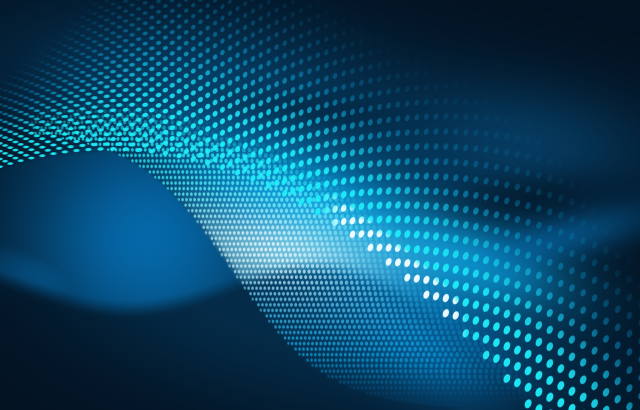
Write a Shadertoy shader that draws this background.

```glsl
const vec3 NIGHT = vec3(0.01, 0.07, 0.13);
const vec3 DEEP  = vec3(0.02, 0.24, 0.39);
const vec3 BLUE  = vec3(0.02, 0.42, 0.68);
const vec3 AZURE = vec3(0.03, 0.62, 0.86);
const vec3 CYAN  = vec3(0.12, 0.93, 0.98);
const vec3 PALE  = vec3(0.62, 0.89, 0.95);
const vec3 WHITE = vec3(0.96, 1.0, 1.0);

const float COARSE_STEP = 0.019;    // row spacing at the left side
const float COARSE_GROWTH = 0.0165; // spacing gained per unit of x
const float COLUMN_RATIO = 0.65;    // column spacing over row spacing
const float FINE_STEP = 0.0095;     // column spacing at the curved edge
const float FINE_GROWTH = 0.012;    // spacing gained away from the edge
const float FINE_ROW = 0.0135;

// Lower rim of the coarse sheet
float rimHeight(float x) {
    float d = x - 0.27;
    return 0.637 - 0.6 * d * d;
}

// Left edge of the fine sheet, an S-shaped fall
float fallEdge(float y) {
    float t = clamp(y / 0.68, 0.01, 0.985);
    return 0.567 - 0.117 * log(t / (1.0 - t));
}

// Rolling lower border of the glow
float floorHeight(float x) {
    float tail = max(x - 0.79, 0.0);
    return 0.295 - 0.052 * cos((x - 0.31) * 6.545) - 0.9 * tail * tail;
}

float glow(vec2 p, vec2 centre, vec2 radii, float angle) {
    float c = cos(angle), s = sin(angle);
    vec2 d = p - centre;
    vec2 q = vec2(c * d.x + s * d.y, c * d.y - s * d.x) / radii;
    return exp(-dot(q, q));
}

float ellipseDot(vec2 d, vec2 radii, float pixel) {
    float dist = (length(d / radii) - 1.0) * min(radii.x, radii.y);
    return 1.0 - smoothstep(-0.7 * pixel, 0.7 * pixel, dist);
}

// Staggered columns standing on the rim, growing to the right
float coarseDots(vec2 p, float pixel) {
    float rate = COARSE_GROWTH * COLUMN_RATIO;
    float scale = COARSE_STEP / COARSE_GROWTH;
    float column = round(log(1.0 + p.x / scale) / rate);
    float cover = 0.0;
    for (int k = -1; k <= 1; k++) {
        float i = column + float(k);
        float x = scale * (exp(rate * i) - 1.0);
        float gap = COARSE_STEP + COARSE_GROWTH * x;
        float rim = rimHeight(x);
        float offset = 0.5 * mod(i, 2.0);
        float row = max(0.0, round((p.y - rim) / gap - offset));
        vec2 centre = vec2(x, rim + (row + offset) * gap);
        vec2 radii = gap * mix(vec2(0.34, 0.16), vec2(0.2, 0.27), smoothstep(0.1, 0.65, x));
        radii *= mix(1.0, 0.75, smoothstep(0.05, 0.5, centre.y - rim));
        vec2 d = p - centre;
        d.x -= 0.2 * d.y;
        cover = max(cover, ellipseDot(d, radii, pixel));
    }
    return cover;
}

// Staggered rows starting at the curved edge
float fineDots(vec2 p, float pixel) {
    float scale = FINE_STEP / FINE_GROWTH;
    float nearest = round(p.y / FINE_ROW);
    float cover = 0.0;
    for (int k = -1; k <= 1; k++) {
        float row = nearest + float(k);
        float y = row * FINE_ROW;
        float edge = fallEdge(y);
        float offset = 0.5 * mod(row, 2.0);
        float column = log(1.0 + max(p.x - edge, 0.0) / scale) / FINE_GROWTH;
        column = max(0.0, round(column - offset)) + offset;
        float away = scale * (exp(FINE_GROWTH * column) - 1.0);
        float radius = 0.34 * (FINE_STEP + FINE_GROWTH * away);
        vec2 d = p - vec2(edge + away, y);
        cover = max(cover, ellipseDot(d, radius * vec2(0.95, 1.2), pixel));
    }
    return cover;
}

vec3 background(vec2 p) {
    float aboveRim = smoothstep(-0.015, 0.015, p.y - rimHeight(p.x));
    float inFall = smoothstep(-0.01, 0.02, p.x - fallEdge(p.y));
    float sheet = max(aboveRim, inFall);
    float aboveFloor = smoothstep(-0.025, 0.03, p.y - floorHeight(p.x));

    vec3 c = mix(NIGHT, DEEP, 0.55 * glow(p, vec2(0.7, 0.2), vec2(0.55, 0.22), -0.3));
    // Upper haze and its shadows
    c = mix(c, DEEP, 0.85 * glow(p, vec2(0.52, 0.78), vec2(0.5, 0.19), -0.12));
    c = mix(c, DEEP, 0.9 * glow(p, vec2(1.27, 0.65), vec2(0.34, 0.15), -0.1));
    c = mix(c, NIGHT, 0.65 * glow(p, vec2(0.74, 0.725), vec2(0.2, 0.045), -0.1));
    // Pool of light under the wave
    float pool = glow(p, vec2(0.36, 0.42), vec2(0.31, 0.3), 0.0);
    pool = max(pool, 0.65 * glow(p, vec2(0.12, 0.32), vec2(0.22, 0.09), -0.2));
    c = mix(c, BLUE, 0.95 * pool * (1.0 - sheet) * mix(0.1, 1.0, aboveFloor));
    // Light inside the sheets
    float body = glow(p, vec2(0.82, 0.4), vec2(0.5, 0.22), -0.5);
    c = mix(c, BLUE, 0.95 * body * sheet * mix(0.55, 1.0, aboveFloor));
    c = mix(c, BLUE, 0.65 * glow(p, vec2(1.04, 0.16), vec2(0.22, 0.12), -0.55));
    c = mix(c, AZURE, 0.8 * glow(p, vec2(1.13, 0.36), vec2(0.24, 0.09), -0.25));
    c = mix(c, BLUE, 0.6 * glow(p, vec2(1.37, 0.42), vec2(0.22, 0.055), 0.25));
    c = mix(c, NIGHT, 0.5 * glow(p, vec2(1.29, 0.52), vec2(0.2, 0.05), 0.1));
    c = mix(c, AZURE, 0.95 * sheet * glow(p, vec2(0.77, 0.49), vec2(0.3, 0.11), -0.35));
    float flare = glow(p, vec2(0.69, 0.385), vec2(0.26, 0.09), -0.1);
    return mix(c, PALE, 0.7 * flare * sheet * aboveFloor);
}

void mainImage(out vec4 fragColor, in vec2 fragCoord) {
    vec2 p = fragCoord / iResolution.y;
    p.x *= 1.561 * iResolution.y / iResolution.x;
    float pixel = 1.0 / iResolution.y;
    vec3 color = background(p);

    // Fine sheet
    float height = p.y - rimHeight(p.x);
    float away = p.x - fallEdge(p.y);
    float fineFade = smoothstep(-0.01, 0.005, away) * (1.0 - smoothstep(0.28, 0.55, away));
    fineFade *= (1.0 - smoothstep(0.02, 0.13, height)) * smoothstep(0.01, 0.16, p.y);
    float shine = glow(p, vec2(0.65, 0.39), vec2(0.27, 0.13), -0.25);
    vec3 fineColor = mix(mix(AZURE, CYAN, smoothstep(0.3, 0.55, p.y)), WHITE, shine);
    color = mix(color, fineColor, 0.75 * fineFade * fineDots(p, pixel));

    // Coarse sheet
    float reach = mix(0.24, 0.56, smoothstep(0.0, 0.45, p.x)) + 0.2 * smoothstep(0.9, 1.4, p.x);
    float level = height / reach;
    float coarseFade = 1.0 - smoothstep(0.2, 1.0, level);
    vec3 coarseColor = mix(CYAN, AZURE * 0.85, smoothstep(0.12, 0.65, level));
    float sparkle = smoothstep(0.78, 0.84, p.x) * (1.0 - smoothstep(1.11, 1.14, p.x));
    sparkle *= 1.0 - smoothstep(0.045, 0.075, height);
    coarseColor = mix(coarseColor, WHITE, sparkle);
    color = mix(color, coarseColor, 0.95 * coarseFade * coarseDots(p, pixel));

    fragColor = vec4(color, 1.0);
}
```
